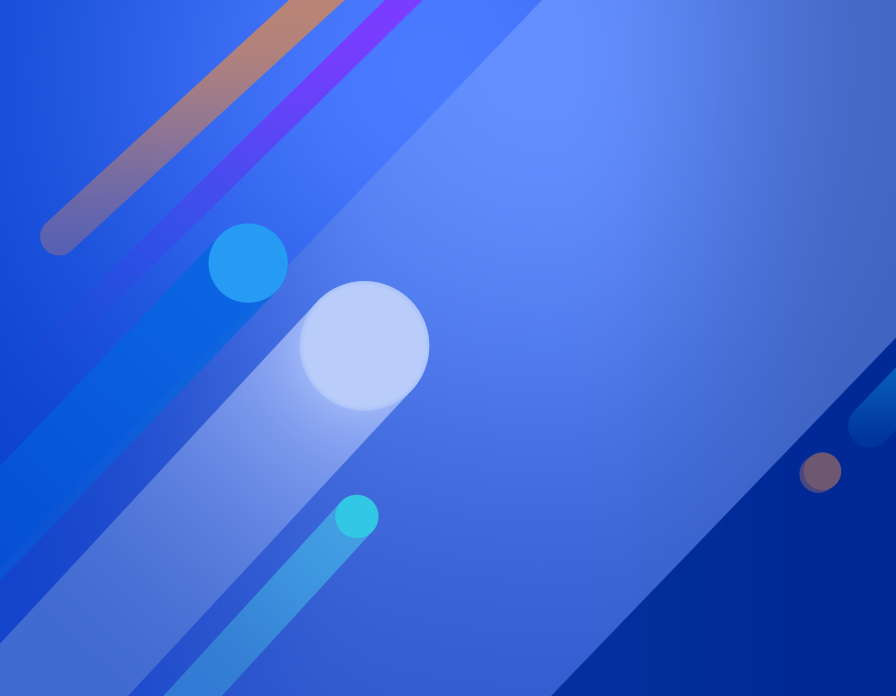
A Shadertoy shader for this background:

```glsl
// Blue diagonal backdrop with a wide pale band, fading rounded streaks and discs.

// Antialiased coverage of a signed distance, in units of canvas height.
float cover(float d) {
    return smoothstep(0.75, -0.75, d * iResolution.y);
}

float disc(vec2 p, vec2 centre, float radius) {
    return cover(length(p - centre) - radius);
}

// Rounded streak that starts at a point and runs on along a unit direction.
float streak(vec2 p, vec2 start, vec2 dir, float radius) {
    vec2 q = p - start;
    return cover(length(q - dir * max(dot(q, dir), 0.0)) - radius);
}

// Soft round light falling off from a centre.
float glow(vec2 p, vec2 centre, float falloff) {
    vec2 q = p - centre;
    return exp(-falloff * dot(q, q));
}

// Signed distance to the line through two points, positive on its right.
float sideOf(vec2 p, vec2 a, vec2 b) {
    vec2 dir = normalize(b - a);
    return dot(p - a, vec2(dir.y, -dir.x));
}

void mainImage(out vec4 fragColor, in vec2 fragCoord) {
    vec2 p = fragCoord / iResolution.y;
    p.x += 0.5 * (1.286 - iResolution.x / iResolution.y);

    // Upper left field
    vec3 color = mix(vec3(0.02, 0.24, 0.79), vec3(0.29, 0.48, 1.0),
                     glow(p, vec2(0.62, 0.9), 3.2));

    // Wide band: bright at the top, deep at the left, greyer at the right
    vec3 band = mix(vec3(0.17, 0.33, 0.78), vec3(0.39, 0.56, 1.0),
                    glow(p, vec2(0.78, 0.92), 2.2));
    band = mix(vec3(0.07, 0.26, 0.8), band, smoothstep(-0.1, 0.55, p.x));
    band = mix(band, vec3(0.24, 0.37, 0.68), 0.6 * smoothstep(0.8, 1.3, p.x));
    color = mix(color, band, cover(-sideOf(p, vec2(0.0, 0.187), vec2(0.778, 1.0))));

    // Dark lower right corner
    vec3 corner = mix(vec3(0.01, 0.19, 0.62), vec3(0.0, 0.16, 0.59),
                      smoothstep(0.8, 1.2, p.x));
    color = mix(color, corner, cover(-sideOf(p, vec2(0.791, 0.0), vec2(1.284, 0.512))));

    // Orange and violet streaks, fading in toward the top
    float rise = smoothstep(0.55, 1.0, p.y);
    color = mix(color, mix(vec3(0.38, 0.38, 0.68), vec3(0.74, 0.52, 0.45), rise),
                streak(p, vec2(0.084, 0.66), vec2(0.737, 0.676), 0.027)
                * mix(0.75, 0.97, rise));
    color = mix(color, mix(vec3(0.22, 0.24, 0.9), vec3(0.48, 0.24, 1.0), rise),
                streak(p, vec2(0.05, 0.478), vec2(0.712, 0.702), 0.019)
                * smoothstep(0.42, 0.95, p.y));

    // Azure disc and its tail
    vec2 azure = vec2(0.356, 0.622);
    vec2 down = vec2(-0.69, -0.724);
    color = mix(color, vec3(0.0, 0.4, 0.88),
                streak(p, azure, down, 0.057)
                * mix(0.75, 0.4, smoothstep(0.0, 0.6, dot(p - azure, down))));
    color = mix(color, vec3(0.17, 0.64, 0.97), 0.85 * disc(p, azure, 0.057));

    // Pale disc with a tail that glows under it
    vec2 pale = vec2(0.523, 0.503);
    down = vec2(-0.68, -0.733);
    float along = dot(p - pale, down);
    vec3 tail = mix(vec3(0.45, 0.57, 0.92), vec3(0.26, 0.42, 0.82),
                    smoothstep(0.05, 0.6, along));
    tail = mix(tail, vec3(0.66, 0.75, 0.98),
               0.75 * exp(-14.0 * max(length(p - pale) - 0.093, 0.0)));
    color = mix(color, tail, streak(p, pale, down, 0.093));
    color = mix(color, mix(vec3(0.73, 0.8, 0.98), vec3(0.68, 0.77, 0.98),
                           smoothstep(0.085, 0.093, length(p - pale))),
                disc(p, pale, 0.093));

    // Teal disc and its tail
    vec2 teal = vec2(0.512, 0.258);
    down = vec2(-0.675, -0.738);
    color = mix(color, mix(vec3(0.26, 0.62, 0.89), vec3(0.2, 0.48, 0.83),
                           smoothstep(0.0, 0.35, dot(p - teal, down))),
                streak(p, teal, down, 0.031));
    color = mix(color, vec3(0.2, 0.78, 0.9), disc(p, teal, 0.031));

    // Small russet disc with an offset shade, and a faint streak at the right
    color = mix(color, vec3(0.29, 0.28, 0.5), disc(p, vec2(1.175, 0.319), 0.027));
    color = mix(color, vec3(0.43, 0.34, 0.44), disc(p, vec2(1.181, 0.323), 0.027));
    color = mix(color, mix(vec3(0.0, 0.2, 0.62), vec3(0.03, 0.36, 0.72),
                           smoothstep(0.35, 0.48, p.y)),
                streak(p, vec2(1.249, 0.388), vec2(0.69, 0.724), 0.031));

    fragColor = vec4(color, 1.0);
}
```
